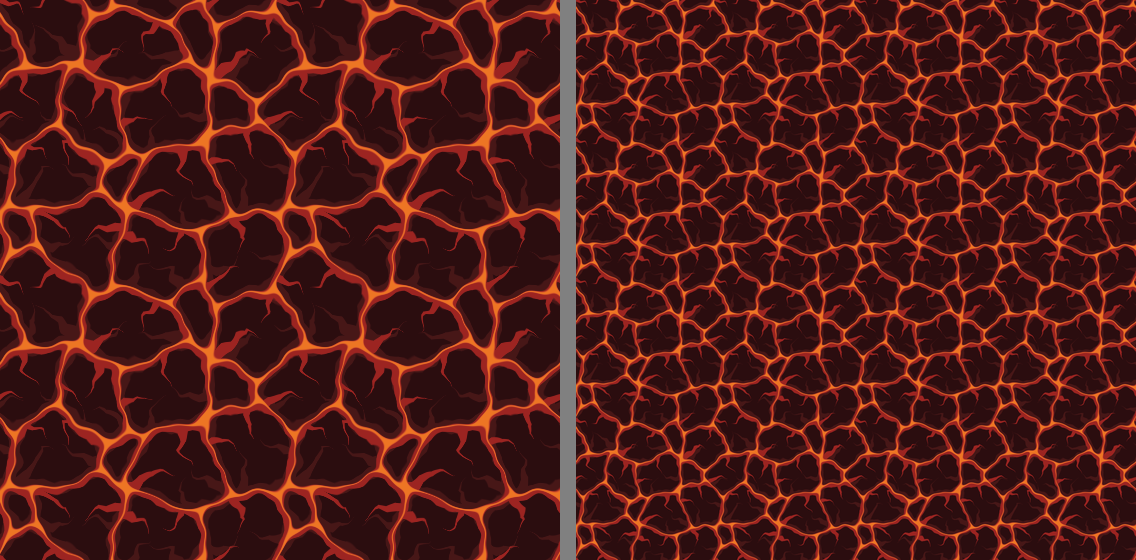
Left: one tile. Right: repeated 2 by 2.
Write a Shadertoy shader that draws this texture.

```glsl
// Cooled dark lava plates split by thin glowing cracks, in a flat cartoon style.

const float PERIOD = 4.0; // cells per repeat; the canvas holds two repeats each way

vec3 hash(vec2 id) {
    id = mod(id, PERIOD);
    return fract(sin(id.x * vec3(12.7, 26.9, 41.3) + id.y * vec3(31.1, 18.3, 7.7) + 2.4) * 4375.5);
}

float triangle(float x) { return abs(fract(x) - 0.5) * 4.0 - 1.0; }

// Plate centre (xy) and weight (z); one plate per row shrinks to a pebble
vec3 site(vec2 id) {
    vec3 h = hash(id);
    vec2 w = mod(id, PERIOD);
    bool pebble = w.x == mod(w.y * (w.y + 1.0) * 0.5, PERIOD);
    float stagger = 0.5 * mod(w.y, 2.0) - 0.25;
    return vec3(id + 0.5 + vec2(stagger, 0.0) + (h.xy - 0.5) * 0.55,
                pebble ? -0.2 - 0.27 * h.z : 0.1 * h.z);
}

// Kinked vein that tapers from the plate rim towards its centre
float vein(vec2 q, float angle, float seed) {
    vec2 dir = vec2(cos(angle), sin(angle));
    float x = dot(q, dir);
    float y = dot(q, vec2(-dir.y, dir.x));
    float bend = (seed - 0.5) * 1.6 * abs(x - 0.28) + 0.025 * triangle(x * 3.5 + seed);
    float t = x - 0.02 - 0.12 * seed;
    float width = min(t, 0.06 * t + 0.2 * t * t);
    return abs(y - bend) - (t < 0.0 ? t : width);
}

void mainImage(out vec4 fragColor, in vec2 fragCoord) {
    vec2 u = fragCoord / iResolution.xy * 2.0;
    float px = 1.4 * PERIOD / iResolution.y;

    // Wobble the plate outlines with whole-number waves
    vec2 a = 6.2831853 * u;
    vec2 p = u * PERIOD;
    p += 0.045 * sin(a.yx * vec2(4.0, 5.0) + a * vec2(2.0, -1.0) + vec2(0.4, 2.1));
    p += 0.014 * sin(a.yx * vec2(11.0, 9.0) + a * vec2(-5.0, 6.0) + vec2(1.7, 0.3));

    // Angular roughness for the inner rims
    float ragA = triangle(dot(u, vec2(9.0, 5.0))) + 0.6 * triangle(dot(u, vec2(-11.0, 16.0)));
    float ragB = triangle(dot(u, vec2(6.0, -11.0)) + 0.3) + 0.6 * triangle(dot(u, vec2(17.0, 8.0)));

    // Owning plate: nearest weighted site
    vec2 base = floor(p), home = base;
    float best = 1e5;
    for (int j = -2; j <= 2; j++)
    for (int i = -2; i <= 2; i++) {
        vec2 id = base + vec2(i, j);
        vec3 s = site(id);
        float d = dot(p - s.xy, p - s.xy) - s.z;
        if (d < best) { best = d; home = id; }
    }
    vec3 own = site(home);
    vec2 q = p - own.xy;

    // Soft minimum of border distances: plain, lit rim, shaded rim
    vec3 sum = vec3(0.0);
    for (int j = -2; j <= 2; j++)
    for (int i = -2; i <= 2; i++) {
        if (i == 0 && j == 0) continue;
        vec2 id = home + vec2(i, j);
        vec3 s = site(id);
        vec2 gap = s.xy - own.xy;
        float d = (dot(p - s.xy, p - s.xy) - s.z - best) / (2.0 * length(gap));
        float facing = dot(normalize(gap), vec2(0.5, 0.87)) + 0.7 * (hash(home * 3.0 + id).x - 0.5);
        float lit = smoothstep(-0.25, 0.55, facing);
        float red = mix(0.014, 0.078, lit) + mix(0.002, 0.019, lit) * ragA;
        float brown = mix(0.088, 0.072, lit) + 0.02 * ragB;
        sum += exp(-20.0 * (d - vec3(0.0, red, brown)));
    }
    vec3 rim = -log(sum) / 20.0;

    // Veins: glowing ones from the lit side, dull ones from the shaded side
    vec3 h = hash(home + 1.0), g = hash(home * 3.0 + 2.0);
    float plate = step(0.0, own.z);
    float hotAngle = 0.3 + 1.9 * h.x;
    float hot = min(vein(q, hotAngle, h.y), vein(q, hotAngle + 1.1 + g.x, 0.5 + 0.5 * h.z));
    float dull = min(vein(q, 3.3 + 1.7 * g.y, g.z), vein(q, 5.3 + 1.2 * h.z, h.x));
    hot = mix(1.0, hot, plate);
    dull = mix(1.0, dull, plate);

    // Paint from the plate up to the molten crack
    float molten = 0.004 + 0.005 * sin(a.x * 3.0 + 2.0 * sin(a.y * 2.0)) * sin(a.y * 3.0 + a.x);
    vec3 col = vec3(0.17, 0.05, 0.06);
    col = mix(col, vec3(0.28, 0.09, 0.09), smoothstep(px, -px, min(rim.z, dull)));
    col = mix(col, vec3(0.61, 0.14, 0.13), smoothstep(px, -px, min(rim.y, hot)));
    col = mix(col, vec3(0.82, 0.31, 0.17), smoothstep(px, -px, rim.x - molten - 0.006));
    col = mix(col, vec3(0.93, 0.46, 0.14), smoothstep(px, -px, rim.x - molten));
    fragColor = vec4(col, 1.0);
}
```
